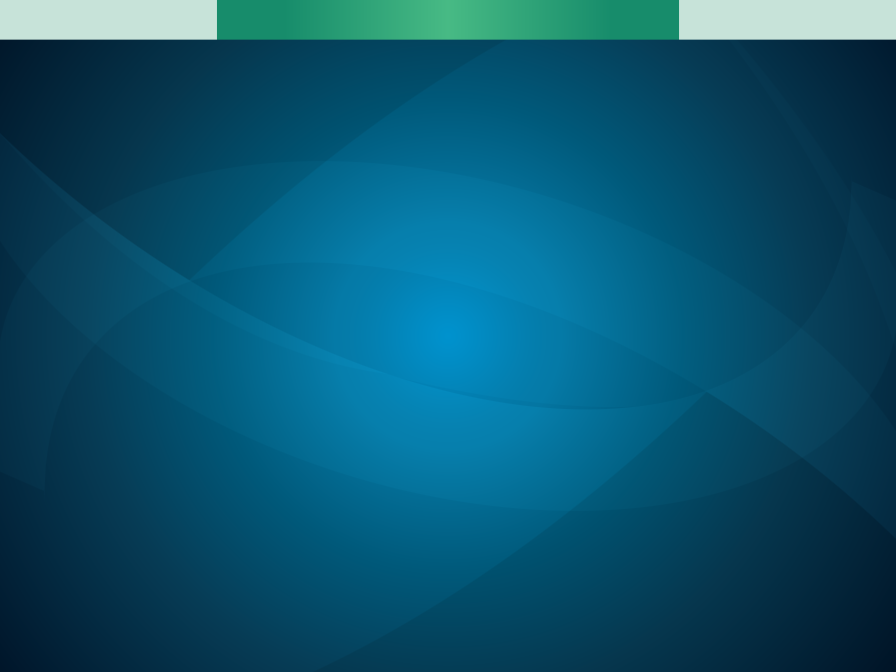
Write a WebGL 2 fragment shader that draws this background.

```glsl
#version 300 es
precision highp float;
// Blue radial glow crossed by faint translucent arcs, under a pale and green top band.
// The arcs are sheared ellipses and parabolas, each drawn again by turning the
// plane half a turn about the centre.

uniform vec2 u_resolution;
out vec4 outColor;

#define BAND_HEIGHT 0.059
#define GREEN_HALF_WIDTH 0.3438
#define CRESCENT_LIGHT 0.022
#define DIAGONAL_SHADE 0.09
#define RIBBON_LIGHT 0.018
#define SWEEP_LIGHT 0.014

const vec3 PALE = vec3(0.78, 0.89, 0.85);
const vec3 GREEN = vec3(0.09, 0.55, 0.42);
const vec3 GREEN_GLOW = vec3(0.28, 0.73, 0.52);
const vec3 VEIL = vec3(0.25, 0.9, 1.0);

// Antialiased coverage of the side where d is positive.
float cover(float d) {
    return clamp(0.5 + d / max(fwidth(d), 1e-5), 0.0, 1.0);
}

// Upper half of a sheared ellipse as a height over x.
float arc(float x, float middle, float halfWidth, float base, float shear, float rise) {
    float u = (x - middle) / halfWidth;
    return base + shear * u + rise * sqrt(max(1.0 - u * u, 0.0));
}

float outerArc(float x) { return arc(x, 0.03, 0.70, -0.191, -0.1415, 0.4285); }
float innerArc(float x) { return arc(x, 0.20, 0.80, -0.581, -0.350, 0.595); }

// Light crescent between the outer and inner arcs.
float crescent(vec2 p) {
    return cover(outerArc(p.x) - p.y) * cover(p.y - innerArc(p.x));
}

// Dark corner below both the diagonal parabola and the inner arc.
float diagonalShade(vec2 p) {
    float diagonal = -0.389 + p.x * (0.635 + 0.415 * p.x);
    return cover(diagonal - p.y) * cover(innerArc(p.x) - p.y);
}

vec3 radialGlow(float r) {
    vec3 c = mix(vec3(0.0, 0.575, 0.81), vec3(0.02, 0.475, 0.65), smoothstep(-0.06, 0.19, r) * 1.15 - 0.15);
    c = mix(c, vec3(0.0, 0.35, 0.48), clamp((r - 0.17) / 0.18, 0.0, 1.0));
    c = mix(c, vec3(0.025, 0.235, 0.335), clamp((r - 0.35) / 0.19, 0.0, 1.0));
    return mix(c, vec3(0.0, 0.085, 0.165), clamp((r - 0.54) / 0.29, 0.0, 1.0));
}

// Thin ribbon along the lower inner arc: light on the left, dark past its twist.
float ribbon(vec2 p) {
    float edge = -innerArc(-p.x);
    float lightWidth = 0.35 * max(0.0, (p.x + 0.667) * (-0.09 - p.x));
    float darkWidth = 0.22 * max(0.0, (p.x + 0.07) * (0.28 - p.x));
    float light = cover(edge - p.y) * cover(p.y - edge + lightWidth);
    float dark = cover(p.y - edge) * cover(edge + darkWidth - p.y);
    return light * step(p.x, -0.09) - dark * step(-0.07, p.x);
}

// Narrow sweep falling through the upper right corner.
float sweep(vec2 p) {
    float y = p.y - 0.441;
    float left = 0.418 - y * (0.76 + 0.48 * y);
    float width = max(0.0, 0.012 - 0.09 * y);
    return cover(p.x - left) * cover(left + width - p.x);
}

vec3 topBand(float x) {
    vec3 green = mix(GREEN_GLOW, GREEN, clamp(abs(x) / 0.243, 0.0, 1.0));
    return mix(PALE, green, cover(GREEN_HALF_WIDTH - abs(x)));
}

void main() {
    vec2 p = (gl_FragCoord.xy - 0.5 * u_resolution) / u_resolution.y;

    // Glow and translucent shapes
    vec3 color = radialGlow(length(p));
    color *= 1.0 - DIAGONAL_SHADE * (diagonalShade(p) + diagonalShade(-p));
    float veil = CRESCENT_LIGHT * (crescent(p) + crescent(-p));
    veil += RIBBON_LIGHT * ribbon(p) + SWEEP_LIGHT * sweep(p);
    color += VEIL * veil;

    // Top band
    color = mix(color, topBand(p.x), cover(p.y - 0.5 + BAND_HEIGHT));
    outColor = vec4(clamp(color, 0.0, 1.0), 1.0);
}
```
